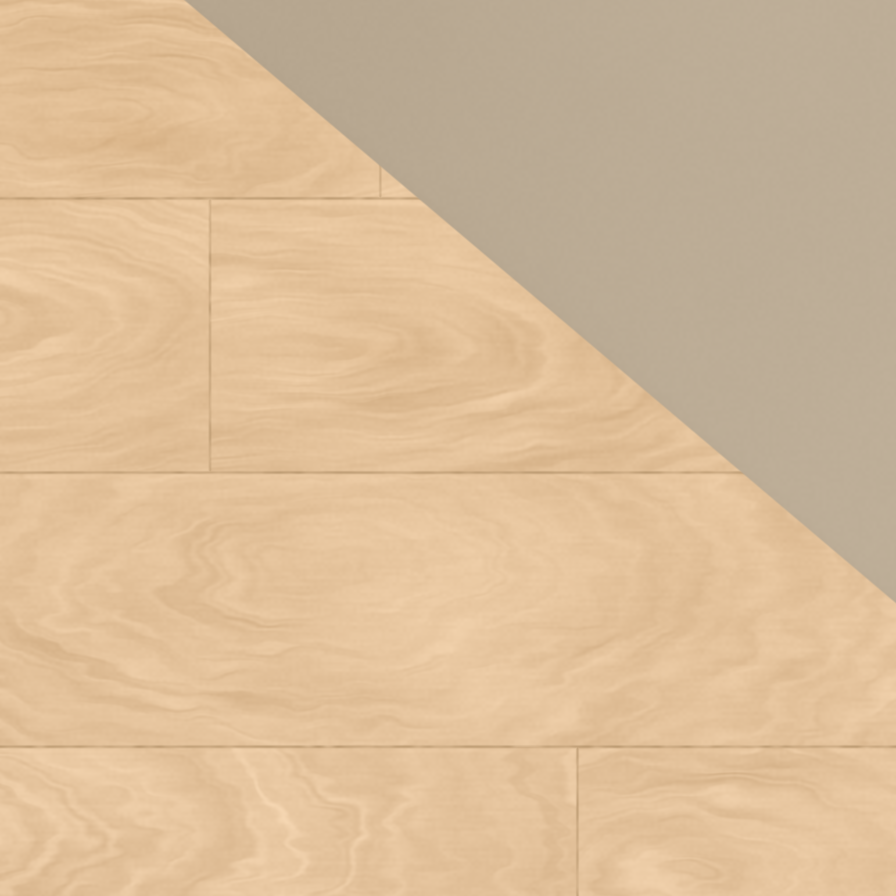
Give the GLSL for this texture, as a WebGL 1 fragment shader.

```glsl
precision highp float;
// Pale oak floor planks with cathedral grain, cut diagonally by a plain taupe wall.
uniform vec2 u_resolution;

float hash(vec2 p) {
  vec3 q = fract(p.xyx * vec3(0.1031, 0.1030, 0.0973));
  q += dot(q, q.yzx + 33.33);
  return fract((q.x + q.y) * q.z);
}

float noise(vec2 p) {
  vec2 cell = floor(p), f = fract(p);
  f = f * f * (3.0 - 2.0 * f);
  return mix(mix(hash(cell), hash(cell + vec2(1.0, 0.0)), f.x),
             mix(hash(cell + vec2(0.0, 1.0)), hash(cell + vec2(1.0, 1.0)), f.x), f.y);
}

float fbm(vec2 p) {
  float sum = 0.0, amp = 0.5;
  for (int i = 0; i < 4; i++) {
    sum += amp * noise(p);
    p = p * 2.03 + 17.3;
    amp *= 0.5;
  }
  return sum;
}

// Growth rings around a heart point, drawn out along the plank; about -0.5 to 0.5.
float growthRings(vec2 p, vec2 heart, float squeeze, float tail, float wobble) {
  vec2 q = p - heart;
  q.x *= q.x < 0.0 ? tail : 1.0;
  q.y += 0.05 * (fbm(p * vec2(4.0, 6.0) + heart * 31.0) - 0.47);
  q.y *= squeeze;
  float ring = length(q);
  ring += wobble * (fbm(p * vec2(8.0, 17.0) + heart * 57.0) - 0.47);
  ring += wobble * 0.2 * (noise(p * vec2(30.0, 85.0)) - 0.5);
  float broad = noise(vec2(ring * 32.0, p.x * 8.0 + heart.y * 40.0));
  float fine = noise(vec2(ring * 85.0, p.x * 14.0 + p.y * 9.0 + heart.x * 40.0));
  float patchy = smoothstep(0.25, 0.7, fbm(p * vec2(5.0, 9.0) + heart * 13.0));
  return (0.5 * broad + 0.5 * fine - 0.5) * (0.55 + 0.75 * patchy);
}

// Blurred line of half width w at signed distance d.
float seam(float d, float w, float px) {
  return 1.0 - smoothstep(0.0, w + px, abs(d));
}

void main() {
  vec2 p = gl_FragCoord.xy / u_resolution;
  float px = 1.0 / min(u_resolution.x, u_resolution.y);

  // Plank rows, numbered from the bottom, each with its own butt joint
  float rowPos = (p.y + 0.1394) / 0.306;
  float row = floor(rowPos);
  float joint = 0.6445;
  vec2 heart = p.x < joint ? vec2(-0.03, 0.065) : vec2(0.79, 0.03);
  float squeeze = 2.0, tail = 0.6, wobble = 0.12;
  if (row > 2.5) {
    joint = 0.4245;
    heart = vec2(0.12, 0.865);
    squeeze = 2.8;
    tail = 0.5;
  } else if (row > 1.5) {
    joint = 0.2344;
    heart = p.x < joint ? vec2(-0.03, 0.645) : vec2(0.38, 0.61);
    squeeze = 2.9;
    tail = 0.35;
    wobble = 0.075;
  } else if (row > 0.5) {
    joint = 2.0;
    heart = vec2(0.38, 0.365);
    squeeze = 2.2;
    tail = 0.8;
  }

  // Wood tone: slow mottling, rings, then pores along the grain
  float plankSeed = row * 7.0 + step(joint, p.x) * 3.0;
  float mottle = fbm(p * vec2(4.0, 10.0) + plankSeed) - 0.47;
  float rings = growthRings(p, heart, squeeze, tail, wobble);
  float pores = noise(p * vec2(32.0, 270.0) + plankSeed) - 0.5;
  float speck = noise(p * 250.0) - 0.5;
  float tone = 0.07 * mottle + 0.095 * rings + 0.016 * pores + 0.014 * speck;
  vec3 wood = vec3(0.896, 0.763, 0.607) + tone * vec3(0.88, 1.0, 1.12);
  wood += (0.5 - p.y) * vec3(0.012, 0.018, 0.028);

  // Darker flecks near two of the ring hearts
  vec2 knot = (p - vec2(0.135, 0.85)) * vec2(12.0, 24.0);
  vec2 fleck = (p - vec2(0.415, 0.608)) * vec2(26.0, 80.0);
  float stain = exp(-dot(knot, knot)) * fbm(p * vec2(30.0, 50.0))
              + 0.4 * exp(-dot(fleck, fleck));
  wood -= stain * vec3(0.05, 0.065, 0.08);

  // Faint, uneven grooves between planks, with a pale lip below each long one
  float rowDist = (rowPos - floor(rowPos + 0.5)) * 0.306;
  float groove = 0.8 * seam(rowDist, 0.0018, px);
  groove = max(groove, 0.7 * seam(p.x - joint, 0.0016, px));
  groove *= 0.45 + 0.65 * noise(p * 90.0);
  wood += 0.012 * seam(rowDist + 0.005, 0.003, px);
  wood = mix(wood, vec3(0.72, 0.59, 0.43), groove);

  // Taupe wall, a little lighter toward the right
  float wallDist = (p.y - 1.0 + 0.8475 * (p.x - 0.2057)) / 1.311;
  vec3 wall = mix(vec3(0.715, 0.652, 0.562), vec3(0.743, 0.682, 0.594),
                  smoothstep(0.2, 1.0, p.x));
  wall += 0.01 * (fbm(p * 7.0) - 0.47) + 0.008 * speck;
  wall -= 0.012 * exp(-max(wallDist, 0.0) * 130.0);

  vec3 color = mix(wood, wall, smoothstep(-1.3 * px, 1.3 * px, wallDist));
  gl_FragColor = vec4(color, 1.0);
}
```
